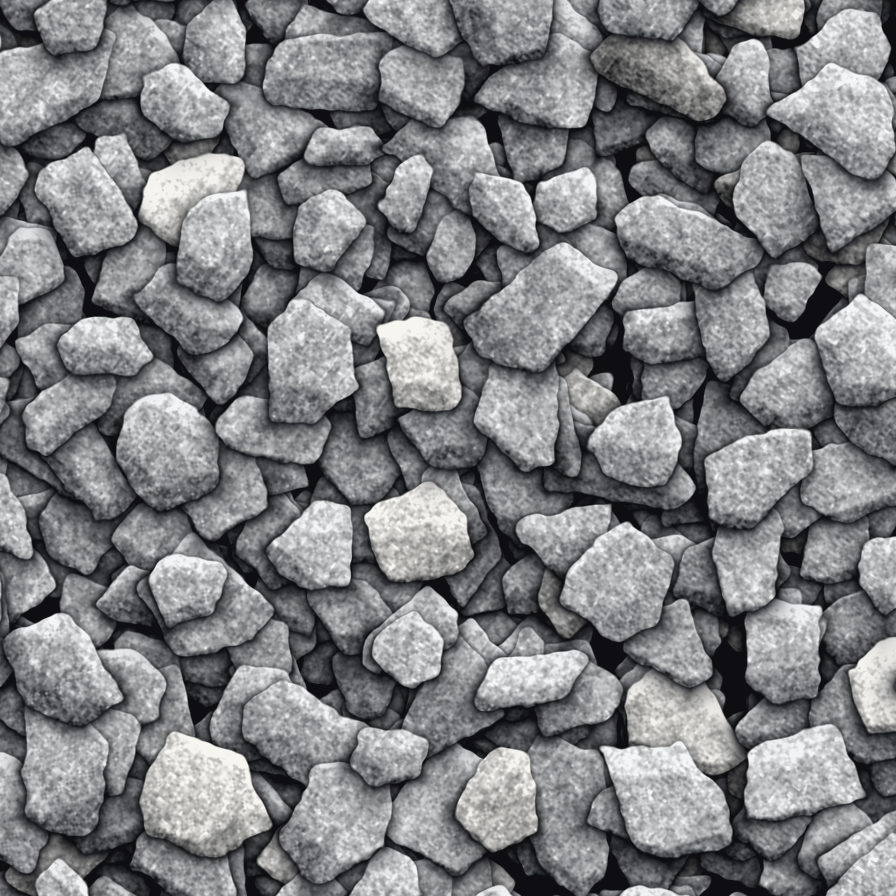
Give the GLSL for this texture, as a Shadertoy shader.

```glsl
// Crushed grey gravel: layers of angular stones painted from the bottom up.
// Each stone is a rounded random polygon with bevelled facets, mineral grain
// and a soft shadow that darkens the stones and gaps beneath it.

const int LAYERS = 6;
const int SIDES = 6;
const float BOTTOM_CELLS = 10.0;      // stones across the canvas, lowest layer
const float TOP_CELLS = 7.8;          // stones across the canvas, top layer
const float PRESENCE = 0.90;          // chance that a cell holds a stone
const float MIN_RADIUS = 0.28;        // in cells
const float MAX_RADIUS = 0.50;
const float MAX_STRETCH = 0.42;
const float CORNER_SHARPNESS = 38.0;
const float FACET_SHARPNESS = 50.0;
const float EDGE_WIDTH = 0.0014;      // in canvas units
const float STONE_TONE = 0.665;
const float TONE_SPREAD = 0.11;
const float PALE_SHARE = 0.06;
const float DEEP_TONE = 0.91;         // brightness of the lowest layer
const float FACET_CONTRAST = 0.24;
const float LIT_SHADOW = 0.45;        // shadow strength on the lit side
const float FAR_SHADOW = 0.90;        // and on the side away from the light
const float GRADE_GAIN = 1.06;
const float GRADE_LIFT = -0.025;
const vec2 LIGHT_DIR = vec2(0.25, 0.97);
const vec3 GAP_COLOR = vec3(0.07, 0.07, 0.09);
const vec3 SHADOW_TINT = vec3(1.0, 0.995, 0.965);
const vec3 COOL_TINT = vec3(0.965, 0.995, 1.035);
const vec3 NEUTRAL_TINT = vec3(0.992, 1.002, 1.004);
const vec3 WARM_TINT = vec3(1.02, 1.0, 0.96);
const mat2 GRAIN_TURN = mat2(0.8, 0.6, -0.6, 0.8);
const float TAU = 6.28319;

float hash(vec2 p) {
    return fract(sin(dot(p, vec2(127.1, 311.7))) * 43758.5453);
}

float noise(vec2 p) {
    vec2 i = floor(p), f = fract(p);
    f = f * f * (3.0 - 2.0 * f);
    return mix(mix(hash(i), hash(i + vec2(1, 0)), f.x),
               mix(hash(i + vec2(0, 1)), hash(i + vec2(1, 1)), f.x), f.y);
}

// Mottling, mineral grain and pale specks, centred near zero.
float mineralGrain(vec2 uv) {
    vec2 turned = GRAIN_TURN * uv;
    float mottle = noise(uv * 38.0) - 0.5;
    float medium = noise(turned * 110.0 + 17.0) - 0.5;
    float fine = noise(GRAIN_TURN * turned * 205.0 + 43.0) - 0.5;
    float finest = noise(turned * 330.0 + 61.0) - 0.5;
    float specks = smoothstep(0.72, 0.95, noise(turned * 170.0 + 71.0));
    return 0.09 * mottle + 0.15 * medium + 0.20 * fine + 0.24 * finest + 0.15 * specks;
}

// x: signed distance to the outline, y: facet light, z: facet visibility.
vec3 stoneShape(vec2 p, vec2 id) {
    float radius = mix(MIN_RADIUS, MAX_RADIUS, hash(id + 3.1));
    float stretch = MAX_STRETCH * hash(id + 5.7);
    float turn = TAU * hash(id + 8.3);
    float outline = 0.0, weights = 0.0, facetLight = 0.0;
    for (int k = 0; k < SIDES; k++) {
        vec2 seed = id + 11.7 + 2.37 * float(k);
        float angle = TAU * (float(k) + 0.85 * hash(seed)) / float(SIDES);
        vec2 axis = vec2(cos(angle), sin(angle));
        vec2 normal = vec2(cos(angle + turn), sin(angle + turn));
        float reach = radius * length(axis * vec2(1.0 + stretch, 1.0 - stretch));
        float d = dot(p, normal) - reach * mix(0.80, 1.16, hash(seed + 0.9));
        outline += exp(CORNER_SHARPNESS * d);
        // Wide bevels are shallow, narrow ones are steep.
        float bevel = mix(0.03, 0.34, pow(hash(seed + 1.6), 2.0));
        float slope = mix(1.2, 0.55, bevel * 3.0);
        float weight = exp(FACET_SHARPNESS * (d + bevel) * slope);
        weights += weight;
        facetLight += weight * dot(normal, LIGHT_DIR) * slope;
    }
    float rise = log(weights) / FACET_SHARPNESS;
    return vec3(log(outline) / CORNER_SHARPNESS, facetLight / weights,
                smoothstep(-0.01, 0.035, rise));
}

vec3 stoneColor(vec2 p, vec2 id, vec3 shape, float grain, float depth) {
    float pale = step(1.0 - PALE_SHARE, hash(id + 21.3));
    float tone = STONE_TONE + TONE_SPREAD * (hash(id + 23.9) - 0.5) + 0.12 * pale;
    float tilt = TAU * hash(id + 27.1);
    tone += 0.12 * dot(p, vec2(cos(tilt), sin(tilt)) + 0.6 * LIGHT_DIR);
    float facet = shape.y < 0.0 ? 1.15 * shape.y : 0.9 * shape.y;
    tone += FACET_CONTRAST * facet * shape.z;
    // Worn rim catches light above and falls dark below.
    float rim = smoothstep(-0.05, 0.0, shape.x);
    tone += rim * (0.09 * dot(normalize(p + 1e-4), LIGHT_DIR) - 0.03);
    tone = clamp((tone + grain) * depth, 0.04, 0.93);
    vec3 tint = mix(COOL_TINT, NEUTRAL_TINT, smoothstep(0.2, 0.75, tone));
    float warmth = max(0.5 * pale, 0.5 * step(0.96, hash(id + 31.7)));
    return tone * mix(tint, WARM_TINT, warmth);
}

void mainImage(out vec4 fragColor, in vec2 fragCoord) {
    vec2 uv = fragCoord / iResolution.y;
    float grain = mineralGrain(uv);
    float wobble = 0.05 * (noise(uv * 42.0 + 9.0) - 0.5)
                 + 0.03 * (noise(uv * 95.0 + 5.0) - 0.5);
    vec3 color = GAP_COLOR * (1.0 + grain);

    for (int layer = 0; layer < LAYERS; layer++) {
        float level = float(layer) / float(LAYERS - 1);
        float cells = mix(BOTTOM_CELLS, TOP_CELLS, level);
        vec2 grid = uv * cells + float(layer) * vec2(13.37, 29.71);
        float edge = cells * max(EDGE_WIDTH, 0.7 / iResolution.y);
        for (int j = -1; j <= 1; j++)
        for (int i = -1; i <= 1; i++) {
            vec2 id = floor(grid) + vec2(i, j);
            if (hash(id + 1.3) > PRESENCE) continue;
            vec2 jitter = vec2(hash(id + 15.1), hash(id + 18.7));
            vec2 p = grid - id - mix(vec2(0.18), vec2(0.82), jitter);
            if (dot(p, p) > 1.2) continue;
            vec3 shape = stoneShape(p, id);
            shape.x += wobble;
            // Contact shadow, longer and darker away from the light.
            float away = 0.5 - 0.5 * dot(normalize(p + 1e-4), LIGHT_DIR);
            float spread = mix(0.025, 0.085, away);
            float strength = mix(LIT_SHADOW, FAR_SHADOW, smoothstep(0.0, 0.6, away));
            color *= 1.0 - SHADOW_TINT * strength * exp(-max(shape.x, 0.0) / spread);
            float cover = 1.0 - smoothstep(-edge, edge, shape.x);
            vec3 stone = stoneColor(p, id, shape, grain, mix(DEEP_TONE, 1.0, level));
            color = mix(color, stone, cover);
        }
    }
    color = color * GRADE_GAIN + GRADE_LIFT;
    fragColor = vec4(max(color, GAP_COLOR * 0.8), 1.0);
}
```
